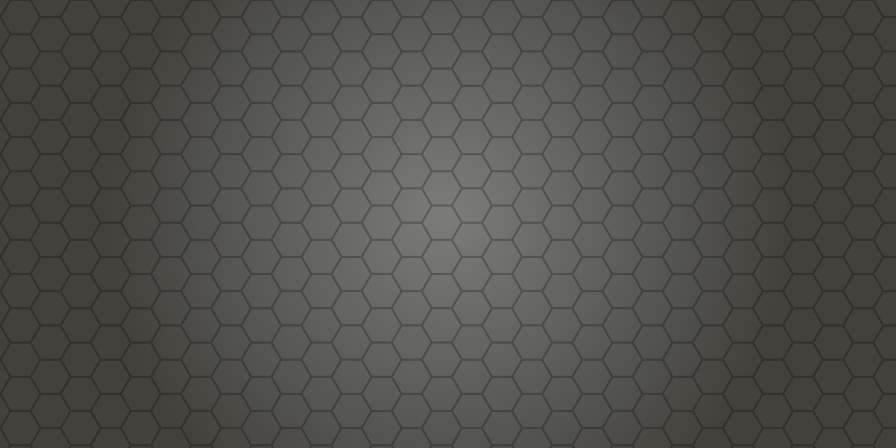
Give the GLSL for this pattern, as a WebGL 1 fragment shader.

```glsl
precision highp float;

uniform vec2 u_resolution;

// Distance to the nearest edge of a flat-topped hexagon grid with unit row height
float hexEdgeDistance(vec2 p) {
    vec2 period = vec2(sqrt(3.0), 1.0);
    vec2 evenCell = mod(p + 0.5 * period, period) - 0.5 * period;
    vec2 oddCell = mod(p, period) - 0.5 * period;
    vec2 cell = dot(evenCell, evenCell) < dot(oddCell, oddCell) ? evenCell : oddCell;
    cell = abs(cell);
    return 0.5 - max(cell.y, dot(cell, vec2(0.5 * sqrt(3.0), 0.5)));
}

void main() {
    // Canvas height is one unit
    vec2 p = gl_FragCoord.xy / u_resolution.y;
    float aspect = u_resolution.x / u_resolution.y;

    // Soft round glow over a warm dark grey
    float glow = 1.0 - min(length(p - vec2(0.5 * aspect, 0.52)) / 0.755, 1.0);
    vec3 color = mix(vec3(0.260, 0.256, 0.236), vec3(0.485, 0.485, 0.482), glow);

    // Translucent dark outlines, slightly stretched sideways
    vec2 gridScale = vec2(12.89, 13.08);
    float edge = hexEdgeDistance((p - vec2(0.0456, 0.9617)) * gridScale);
    float pixel = gridScale.y / u_resolution.y;
    float line = 1.0 - smoothstep(0.032 - 0.5 * pixel, 0.032 + 0.5 * pixel, edge);
    color *= 1.0 - 0.23 * line;

    gl_FragColor = vec4(color, 1.0);
}
```
